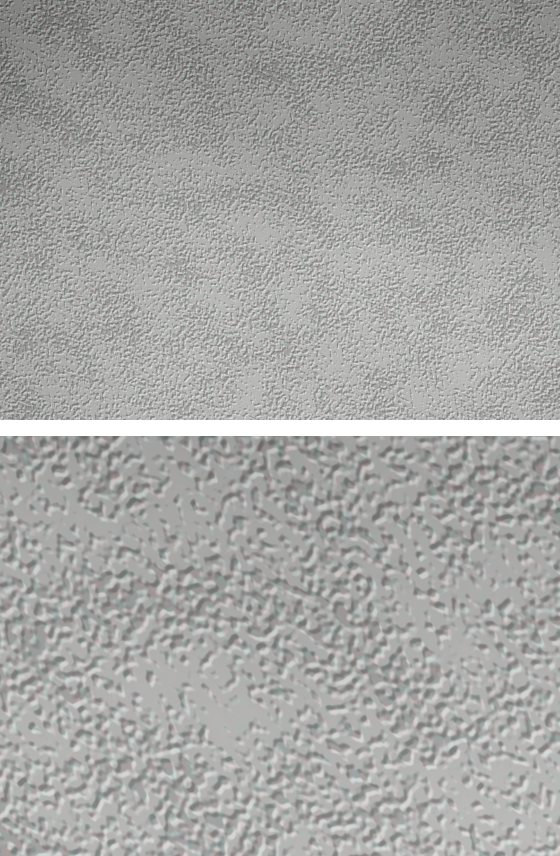
Top, the full canvas; bottom, a detail of the centre.
A Shadertoy shader for this texture:

```glsl
const vec3 PLASTER = vec3(0.695, 0.697, 0.693);
const vec2 LIGHT_DIR = vec2(-0.60, 0.80);
const float GRAIN_FREQ = 116.0;     // grains per canvas height
const float RELIEF_STEP = 0.0021;   // sampling distance for the slope
const float RELIEF_GAIN = 0.165;
const float PIT_DARKENING = 0.06;
const float PATCH_GAIN = 0.016;
const float TOP_FALLOFF = 0.155;
const float SIDE_FALLOFF = 0.20;
const float CLOUD_GAIN = 0.045;
const float TINT_FREQ = 130.0;
const float TINT_GAIN = 0.07;
const mat2 TURN = mat2(0.80, 0.60, -0.60, 0.80);

vec2 hashGradient(vec2 cell) {
    vec3 q = fract(cell.xyx * vec3(0.1031, 0.1030, 0.0973));
    q += dot(q, q.yzx + 33.33);
    float angle = 6.2832 * fract((q.x + q.y) * q.z);
    return vec2(cos(angle), sin(angle));
}

// Gradient noise, about -0.7 to 0.7
float noise(vec2 p) {
    vec2 i = floor(p), f = p - i;
    vec2 u = f * f * f * (f * (f * 6.0 - 15.0) + 10.0);
    float a = dot(hashGradient(i), f);
    float b = dot(hashGradient(i + vec2(1, 0)), f - vec2(1, 0));
    float c = dot(hashGradient(i + vec2(0, 1)), f - vec2(0, 1));
    float d = dot(hashGradient(i + vec2(1, 1)), f - vec2(1, 1));
    return mix(mix(a, b, u.x), mix(c, d, u.x), u.y);
}

float fbm(vec2 p) {
    float sum = 0.0, amp = 1.0;
    for (int k = 0; k < 4; k++) {
        sum += amp * noise(p);
        p = TURN * p * 2.1 + 17.3;
        amp *= 0.75;
    }
    return sum;
}

// Grains pressed flat on top: a positive bias widens the trowelled plateaus
float plasterHeight(vec2 p, float bias) {
    float grain = noise(TURN * p * GRAIN_FREQ);
    grain += 0.6 * noise(p * GRAIN_FREQ * 1.6 + 41.0);
    return smoothstep(-0.34, 0.26, grain + bias);
}

void mainImage(out vec4 fragColor, in vec2 fragCoord) {
    vec2 uv = fragCoord / iResolution.xy;
    vec2 p = fragCoord / iResolution.y;

    // Smooth patches, drawn out a little along the trowel strokes
    vec2 stroke = TURN * p * vec2(1.0, 1.25);
    float patches = fbm(stroke * 8.0 + 5.0);
    float bias = 0.10 + 0.46 * patches;

    // Relief lit from one side
    vec2 offset = LIGHT_DIR * RELIEF_STEP;
    float towardLight = plasterHeight(p + offset, bias);
    float awayFromLight = plasterHeight(p - offset, bias);
    float slope = awayFromLight - towardLight;
    float level = 0.5 * (towardLight + awayFromLight);

    // Broad light: dim along the top and toward the sides
    float side = uv.x - 0.58;
    float light = -TOP_FALLOFF * smoothstep(0.25, 1.08, uv.y);
    light -= SIDE_FALLOFF * side * side;
    light += CLOUD_GAIN * noise(p * 2.6 + 9.0) + PATCH_GAIN * patches;

    vec3 color = PLASTER + light;
    color += RELIEF_GAIN * slope + PIT_DARKENING * (level - 0.62);

    // Faint red and cyan fringes on the rough parts
    float tint = noise(p * TINT_FREQ + 73.0) * (1.0 - 0.7 * level);
    color += TINT_GAIN * tint * vec3(1.0, -0.5, -0.3);

    fragColor = vec4(clamp(color, 0.0, 1.0), 1.0);
}
```
